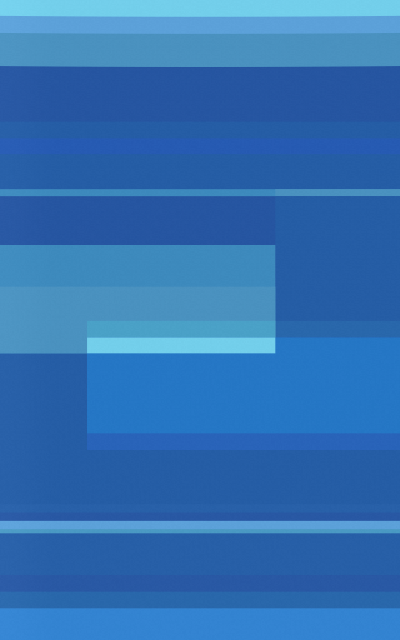
A Shadertoy shader for this background:

```glsl
// Flat geometric composition: horizontal blue bands with interlocking panels.
// Bands are stacked from top to bottom, each covering all below its upper edge;
// smooth rectangles are laid over them, then a faint paper grain is added.

const vec3 CYAN   = vec3(0.45, 0.81, 0.92);
const vec3 SKY    = vec3(0.36, 0.63, 0.85);
const vec3 STEEL  = vec3(0.29, 0.57, 0.75);
const vec3 LAGOON = vec3(0.24, 0.54, 0.74);
const vec3 TEAL   = vec3(0.29, 0.63, 0.78);
const vec3 NAVY   = vec3(0.148, 0.335, 0.632);
const vec3 DENIM  = vec3(0.145, 0.365, 0.648);
const vec3 ROYAL  = vec3(0.15, 0.355, 0.70);
const vec3 COBALT = vec3(0.16, 0.39, 0.725);
const vec3 SLATE  = vec3(0.16, 0.405, 0.67);
const vec3 AZURE  = vec3(0.145, 0.465, 0.772);
const vec3 BRIGHT = vec3(0.20, 0.515, 0.82);

float hash(vec2 p) {
    return fract(sin(dot(p, vec2(127.1, 311.7))) * 43758.5453);
}

// Antialiased step: 1 where v is above the edge
float above(float v, float edge, float pixel) {
    return clamp((v - edge) / pixel + 0.5, 0.0, 1.0);
}

// Covers everything below the given height
vec3 band(vec3 base, float y, float top, vec3 color, float pixel) {
    return mix(color, base, above(y, top, pixel));
}

// Rectangle between two corners, with smooth sides
vec3 panel(vec3 base, vec2 p, vec2 low, vec2 high, vec3 color, vec2 pixel) {
    float wide = above(p.x, low.x, pixel.x) * above(high.x, p.x, pixel.x);
    float tall = above(p.y, low.y, pixel.y) * above(high.y, p.y, pixel.y);
    return mix(base, color, wide * tall);
}

vec3 bandStack(float y, float px) {
    vec3 c = CYAN;
    // Light upper stripes
    c = band(c, y, 0.9753, SKY, px);
    c = band(c, y, 0.9486, STEEL, px);
    c = band(c, y, 0.8968, NAVY, px);
    // Dark upper field with a thin line
    c = band(c, y, 0.8099, DENIM, px);
    c = band(c, y, 0.7839, ROYAL, px);
    c = band(c, y, 0.7591, DENIM, px);
    c = band(c, y, 0.7044, LAGOON, px);
    c = band(c, y, 0.6935, NAVY, px);
    // Lower field
    c = band(c, y, 0.4987, DENIM, px);
    c = band(c, y, 0.2122, DENIM + 0.012, px);
    c = band(c, y, 0.1992, NAVY + 0.01, px);
    c = band(c, y, 0.1862, SKY, px);
    c = band(c, y, 0.1732, mix(STEEL, TEAL, 0.5), px);
    c = band(c, y, 0.1667, DENIM + 0.008, px);
    c = band(c, y, 0.1016, NAVY + 0.012, px);
    c = band(c, y, 0.0755, SLATE, px);
    return band(c, y, 0.0495, BRIGHT, px);
}

void mainImage(out vec4 fragColor, in vec2 fragCoord) {
    vec2 pixel = 1.0 / iResolution.xy;
    vec2 uv = fragCoord * pixel;
    float innerLeft = 0.2176;
    float innerRight = 0.6883;

    // The upper stripes sag very slightly in the middle
    float sag = 0.0015 * smoothstep(0.84, 0.9, uv.y) * 4.0 * uv.x * (1.0 - uv.x);
    vec3 color = bandStack(uv.y + sag, pixel.y);

    // Right-hand column
    color = panel(color, uv, vec2(innerRight, 0.6935), vec2(2.0, 0.7044), STEEL, pixel);
    color = panel(color, uv, vec2(innerRight, 0.4987), vec2(2.0, 0.6935), DENIM, pixel);
    color = panel(color, uv, vec2(innerRight, 0.4727), vec2(2.0, 0.4987), SLATE, pixel);

    // Pale panel entering from the left
    color = panel(color, uv, vec2(-1.0, 0.4479), vec2(innerRight, 0.6172), LAGOON, pixel);
    color = panel(color, uv, vec2(-1.0, 0.4479), vec2(innerRight, 0.5521), STEEL, pixel);

    // Azure panel entering from the right, and the overlap of the two
    color = panel(color, uv, vec2(innerLeft, 0.2969), vec2(2.0, 0.4727), COBALT, pixel);
    color = panel(color, uv, vec2(innerLeft, 0.3229), vec2(2.0, 0.4727), AZURE, pixel);
    color = panel(color, uv, vec2(innerLeft, 0.4727), vec2(innerRight, 0.4987), TEAL, pixel);
    color = panel(color, uv, vec2(innerLeft, 0.4479), vec2(innerRight, 0.4727), CYAN, pixel);

    // Soft fade at the left margin and fine paper grain
    color += 0.015 * (1.0 - smoothstep(0.0, 0.15, uv.x));
    color += 0.01 * (hash(floor(uv * vec2(320.0, 512.0))) - 0.5);
    fragColor = vec4(color, 1.0);
}
```
